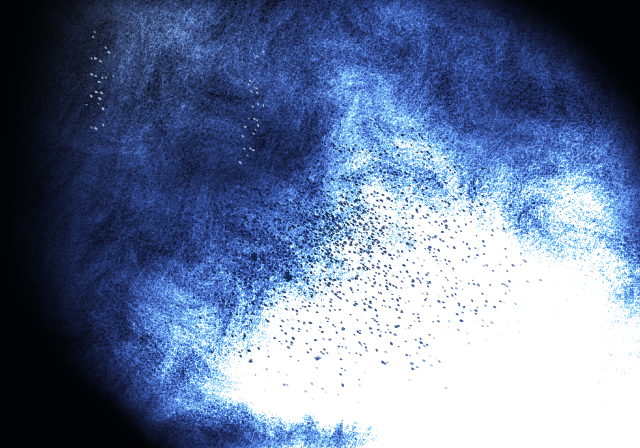
A Shadertoy shader for this texture:

```glsl
mat2 rot(float a) {
    float c = cos(a), s = sin(a);
    return mat2(c, s, -s, c);
}

vec2 hash2(vec2 p) {
    return fract(sin(vec2(dot(p, vec2(127.1, 311.7)), dot(p, vec2(269.5, 183.3)))) * 43758.5);
}

// Distance to the nearest jittered cell point
float cellular(vec2 p) {
    vec2 id = floor(p), f = fract(p);
    float nearest = 2.0;
    for (int j = -1; j <= 1; j++)
        for (int i = -1; i <= 1; i++) {
            vec2 o = vec2(i, j);
            nearest = min(nearest, length(o + hash2(id + o) - f));
        }
    return nearest;
}

// Warped, layered sines, roughly -1..1
float clouds(vec2 p) {
    float sum = 0.0, amp = 0.55;
    for (int i = 0; i < 6; i++) {
        p = rot(1.1) * p * 1.75 + 2.3;
        p += 0.6 * sin(p.yx * 1.3 + float(i));
        sum += amp * sin(p.x) * sin(p.y);
        amp *= 0.78;
    }
    return sum;
}

float glow(vec2 p, vec2 centre, vec2 radius) {
    vec2 q = (p - centre) / radius;
    return exp(-dot(q, q));
}

// One scattered grain per cell of a turned grid, all stretched along a shared slope
float specks(vec2 p, float turn, float scale, float density) {
    vec2 g = rot(turn) * p * scale, id = floor(g);
    vec2 h = hash2(id + scale), k = hash2(id + scale + 7.3);
    vec2 o = rot(0.2 + 0.9 * h.x - turn) * (fract(g) - 0.5 - 0.5 * (h - 0.5));
    o.x *= 0.62;
    float edge = 0.6 * scale / iResolution.y;
    float keep = clamp((density - k.y) * 40.0, 0.0, 1.0);
    return keep * (1.0 - smoothstep(-edge, edge, length(o) - 0.11 - 0.11 * k.x));
}

vec3 ramp(float t) {
    vec3 stops[6] = vec3[6](vec3(0.008, 0.012, 0.022), vec3(0.09, 0.13, 0.28), vec3(0.18, 0.28, 0.57),
                            vec3(0.34, 0.52, 0.89), vec3(0.56, 0.83, 0.98), vec3(1.0));
    vec3 col = stops[0];
    for (int i = 1; i < 6; i++)
        col = mix(col, stops[i], clamp(t * 5.0 - float(i - 1), 0.0, 1.0));
    return col;
}

void mainImage(out vec4 fragColor, in vec2 fragCoord) {
    vec2 p = fragCoord / iResolution.y;
    float cloud = clouds(p * 2.6), mottle = clouds(p * 9.0 + 3.0);
    vec2 w = p + 0.02 * vec2(cloud, clouds(p * 3.5 + 5.0)) + 0.008 * mottle;

    // Overexposed hill of light rising from the lower right
    float hill = 0.58 - 0.62 * sqrt((w.x - 1.03) * (w.x - 1.03) + 0.01) - w.y;
    float light = 0.385 + 0.68 * smoothstep(-0.33, 0.08, hill) + 1.3 * max(hill, 0.0);

    // Pale veils
    light += 0.18 * glow(w, vec2(0.82, 0.76), vec2(0.15, 0.18));
    light += 0.08 * glow(w, vec2(0.95, 0.66), vec2(0.11, 0.12));
    light += 0.26 * glow(w, vec2(1.3, 0.6), vec2(0.1, 0.13));
    light += 0.08 * glow(w, vec2(0.36, 0.9), vec2(0.2, 0.12));

    // Deep blue hollows
    light -= 0.18 * glow(w, vec2(1.11, 0.69), vec2(0.12, 0.08));
    light -= 0.18 * glow(w, vec2(1.43, 0.5), vec2(0.05, 0.07));
    light -= 0.16 * glow(w, vec2(0.5, 0.62), vec2(0.14, 0.06));
    light -= 0.1 * glow(w, vec2(0.2, 0.54), vec2(0.12, 0.12));
    light -= 0.1 * glow(w, vec2(0.62, 0.71), vec2(0.1, 0.07));
    light -= 0.14 * glow(w, vec2(0.42, 0.22), vec2(0.12, 0.1));
    light -= 0.8 * glow(w, vec2(0.5, 0.03), vec2(0.17, 0.06));
    light -= 0.75 * glow(w, vec2(0.76, 0.02), vec2(0.17, 0.04));

    // Mottling, grain, slanted brush marks and curved scratches
    float grain = cellular(p * 240.0) + 0.6 * cellular(p * 120.0) - 0.76;
    float slant = cellular(rot(-1.0) * w * vec2(45.0, 210.0)) - 0.5;
    vec2 arc = w - vec2(0.85, 0.85);
    float scratch = cellular(vec2(atan(arc.y, -arc.x) * 14.0, length(arc) * 190.0)) - 0.5;
    float pits = 1.0 - smoothstep(0.08, 0.3, cellular(rot(0.5) * p * vec2(65.0, 90.0)));
    float strokes = 1.0 - smoothstep(0.04, 0.16, cellular(rot(-0.85) * w * vec2(14.0, 75.0)));
    float lowerLeft = glow(p, vec2(0.3, 0.2), vec2(0.28, 0.25));
    float texture_ = light * (1.0 - 0.6 * smoothstep(0.9, 1.2, light));
    light += 0.12 * cloud + texture_ * (0.3 * mottle + 0.52 * grain);
    light += texture_ * (0.32 * mix(slant, scratch, lowerLeft) - 0.2 * pits + 0.2 * strokes);

    // Dark rim: curved left side and round upper right corner
    float rim = 0.07 + 1.3 * pow(max(0.5 - w.y, 0.0), 2.0) + 0.25 * pow(max(w.y - 0.5, 0.0), 2.0);
    light *= smoothstep(-0.08, 0.25, p.x - rim);
    vec2 corner = max(p - vec2(0.838, 0.385), 0.0) * 0.95;
    light *= 1.0 - smoothstep(0.54, 0.68, length(corner));

    // Swarm of dark grains, densest at its core
    float core = glow(p, vec2(0.75, 0.49), vec2(0.085, 0.06));
    float swarm = glow(p, vec2(0.75, 0.46), vec2(0.32, 0.25));
    float dark = 0.0;
    for (int i = 0; i < 5; i++) {
        float n = float(i);
        dark = max(dark, specks(p, 0.4 + n, 78.0 + 9.0 * n, 0.38 * core + 0.2 * swarm - 0.012));
    }

    // A few larger blots
    vec3 blots[4] = vec3[4](vec3(0.643, 0.382, 0.011), vec3(0.568, 0.427, 0.009),
                            vec3(0.708, 0.2, 0.006), vec3(0.559, 0.194, 0.005));
    for (int i = 0; i < 4; i++) {
        float d = length(p - blots[i].xy) - blots[i].z * (0.4 + cellular(p * 120.0));
        dark = max(dark, 1.0 - smoothstep(-0.002, 0.002, d));
    }

    // Pale chips in two upright trails
    float trails = glow(p, vec2(0.46 + 0.14 * p.y, 0.74), vec2(0.02, 0.11));
    trails += 0.7 * glow(p, vec2(0.225, 0.81), vec2(0.03, 0.1));
    float chips = specks(p, 0.3, 88.0, 0.5 * trails - 0.02);

    vec3 col = ramp(light);
    float grey = dot(col, vec3(0.3, 0.5, 0.2));
    col = mix(col, grey * vec3(0.9, 1.05, 1.15), 0.45 * glow(p, vec2(0.2, 0.95), vec2(0.35, 0.25)));
    vec3 ink = mix(vec3(0.06, 0.11, 0.27), vec3(0.17, 0.33, 0.63), smoothstep(0.8, 1.4, light));
    col = mix(col, min(col, ink), 0.9 * dark);
    col = mix(col, vec3(0.72, 0.83, 0.9), 0.8 * chips);
    fragColor = vec4(col, 1.0);
}
```
